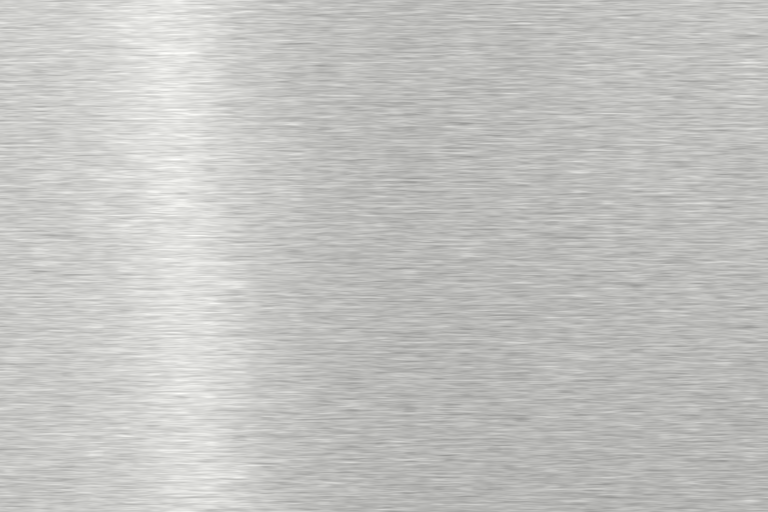
A Shadertoy shader for this texture:

```glsl
// Brushed steel sheet: hair-fine horizontal grain under a soft vertical light band.
// The grain is strongly stretched gradient noise plus crisp thin scratches; the
// light band is a pair of Gaussians whose edge is frayed by the grain.

vec2 gradientAt(ivec2 cell) {
    uint h = uint(cell.x) * 1597334677u ^ uint(cell.y) * 3812015801u;
    h = (h ^ (h >> 15)) * 2246822519u;
    h = (h ^ (h >> 13)) * 3266489917u;
    h ^= h >> 16;
    float angle = float(h & 65535u) * 6.2831853 / 65536.0;
    return vec2(cos(angle), sin(angle));
}

float gradientNoise(vec2 p) {
    ivec2 cell = ivec2(floor(p));
    vec2 f = fract(p);
    vec2 blend = f * f * f * (f * (f * 6.0 - 15.0) + 10.0);
    float a = dot(gradientAt(cell), f);
    float b = dot(gradientAt(cell + ivec2(1, 0)), f - vec2(1, 0));
    float c = dot(gradientAt(cell + ivec2(0, 1)), f - vec2(0, 1));
    float d = dot(gradientAt(cell + ivec2(1, 1)), f - vec2(1, 1));
    return mix(mix(a, b, blend.x), mix(c, d, blend.x), blend.y);
}

// Sum of straight streak layers, from long and soft to short and thin
float brushedGrain(vec2 p) {
    float grain = 0.022 * gradientNoise(p * vec2(3.0, 61.0) + 3.1);
    vec2 frequency = vec2(8.0, 167.0);
    float weight = 0.042;
    for (int i = 0; i < 4; i++) {
        grain += weight * gradientNoise(p * frequency + float(i) * vec2(17.3, 41.7));
        frequency *= vec2(1.65, 1.22);
        weight *= 1.12;
    }
    return grain;
}

// Thin crisp lines in two lengths: positive where light, negative where dark
float scratches(vec2 p) {
    float lines = 0.0;
    for (int i = 0; i < 2; i++) {
        float k = float(i);
        float n = gradientNoise(p * vec2(9.0 + 9.0 * k, 211.0 + 38.0 * k) + 61.4 + 23.7 * k);
        lines += smoothstep(0.2, 0.42, n) - smoothstep(0.2, 0.42, -n);
    }
    return lines;
}

float bell(float x, float width) {
    return exp(-0.5 * x * x / (width * width));
}

void mainImage(out vec4 fragColor, in vec2 fragCoord) {
    vec2 uv = fragCoord / iResolution.xy;
    vec2 p = fragCoord / iResolution.y;

    float grain = brushedGrain(p) + 0.04 * scratches(p);

    // Slow light over the sheet: bright left, dull middle, lighter upper right
    float tone = 0.722 + 0.06 * (1.0 - smoothstep(0.1, 0.5, uv.x));
    tone += 0.035 * smoothstep(0.5, 1.0, uv.x) * uv.y;
    tone += 0.03 * (uv.y - 0.5);

    // Light band, leaning slightly and frayed along the streaks
    float fray = 0.04 * gradientNoise(vec2(p.x * 4.0, p.y * 121.0) + 5.7);
    float offset = uv.x - mix(0.265, 0.215, uv.y) + fray;
    tone += 0.065 * bell(offset, 0.045) + 0.05 * bell(offset, 0.11);

    vec3 steel = vec3(1.0, 1.0, 0.988) * (tone + grain);
    fragColor = vec4(clamp(steel, 0.0, 1.0), 1.0);
}
```
